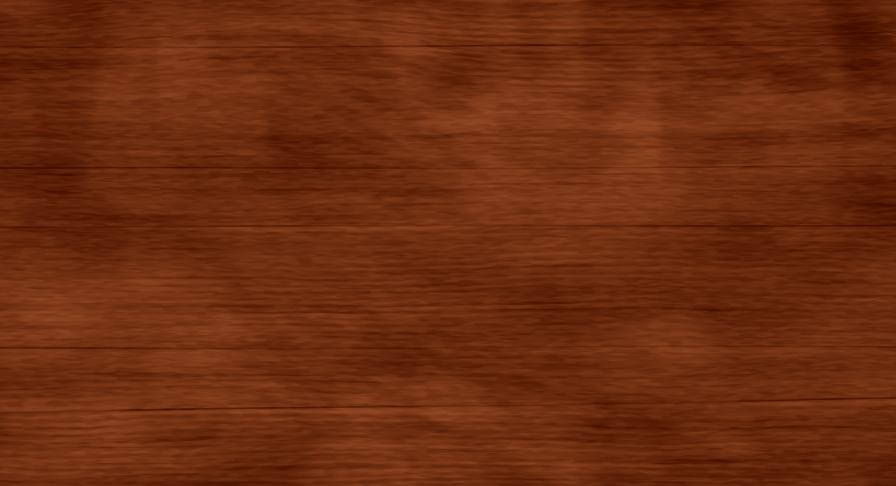
A Shadertoy shader for this texture:

```glsl
vec3 hash3(vec2 cell) {
    vec3 q = vec3(dot(cell, vec2(127.1, 311.7)),
                  dot(cell, vec2(269.5, 183.3)),
                  dot(cell, vec2(419.2, 371.9)));
    return fract(sin(q) * 43758.545);
}

// Smooth cellular noise: random cell values blended by distance, centred on 0
float cells(vec2 p) {
    vec2 base = floor(p);
    float total = 0.0, weights = 0.0;
    for (int j = -1; j <= 1; j++)
    for (int i = -1; i <= 1; i++) {
        vec2 cell = base + vec2(i, j);
        vec3 h = hash3(cell);
        vec2 d = cell + h.xy - p;
        float w = exp(-7.0 * dot(d, d));
        total += w * h.z;
        weights += w;
    }
    return total / weights - 0.5;
}

// Long thin fibres, parallel growth lines and fine dark pores along x
float grain(vec2 p) {
    float tone = 0.36 * cells(p * vec2(0.8, 19.0))
               + 0.26 * cells(p * vec2(1.0, 60.0) + 17.0)
               + 0.36 * cells(p * vec2(1.5, 145.0) + 41.0)
               + 0.50 * cells(p * vec2(42.0, 240.0) + 73.0);
    float lines = sin(p.y * 430.0 + 4.0 * cells(p * vec2(1.0, 14.0)));
    float patches = smoothstep(-0.1, 0.25, cells(p * vec2(1.1, 6.0) + 29.0));
    tone += 0.17 * lines * patches;
    float pores = smoothstep(0.28, 0.42, cells(p * vec2(5.0, 170.0) + 97.0));
    return tone - 0.28 * pores;
}

// Soft stain clouds, upright bands and slanted flame marks
float figure(vec2 p) {
    float clouds = 0.82 * cells(p * vec2(2.6, 5.0) + 5.0)
                 + 0.50 * cells(p * vec2(7.0, 12.0) + 61.0);
    float bands = cells(p * vec2(9.0, 2.2) + 37.0) * smoothstep(0.55, 0.8, p.y);
    vec2 slanted = vec2(p.x * 15.0 + p.y * 9.0, p.y * 46.0 + p.x * 10.0);
    float flames = cells(slanted) * smoothstep(-0.15, 0.25, cells(p * vec2(2.0, 4.0) + 83.0));
    return clouds + 0.65 * bands + 0.42 * flames;
}

// Thin continuous joints with a pale lip, and a slight tone step per plank
float seams(vec2 p) {
    float tone = 0.0;
    for (float i = 0.0; i < 5.0; i++) {
        float height = 0.165 + 0.185 * i - 0.065 * mod(i, 2.0);
        float slope = i < 0.5 ? 0.016 : 0.002;
        float d = p.y - height - slope * (p.x - 0.9)
                - 0.0015 * sin(p.x * 4.0 + i * 2.3);
        float strength = mix(0.45, 1.0, smoothstep(-0.25, 0.2, cells(vec2(p.x * 2.5, i * 5.0 + 0.5))));
        tone -= 0.85 * strength * (1.0 - smoothstep(0.0004, 0.0030, abs(d)));
        tone += 0.22 * strength * exp(-pow((d + 0.008) / 0.005, 2.0));
        tone += 0.18 * (hash3(vec2(i, 9.0)).y - 0.5) * smoothstep(-0.002, 0.002, d);
    }
    return tone;
}

void mainImage(out vec4 fragColor, in vec2 fragCoord) {
    vec2 uv = fragCoord / iResolution.xy;
    vec2 p = fragCoord / iResolution.y;

    // Bend the fibres gently
    vec2 bent = p;
    bent.y += 0.020 * cells(p * vec2(1.5, 4.5) + 11.0)
            + 0.005 * cells(p * vec2(5.0, 12.0) + 53.0)
            + 0.003 * sin(p.x * 5.0 + p.y * 9.0);

    float tone = 0.66 + grain(bent) + figure(p) + seams(p);

    // Darker towards the rim, most of all at the right
    vec2 rim = uv - vec2(0.44, 0.54);
    tone -= 0.95 * dot(rim, rim);

    vec3 darkStain = vec3(0.35, 0.118, 0.02);
    vec3 paleWood = vec3(0.49, 0.22, 0.092);
    vec3 colour = mix(darkStain, paleWood, clamp(tone, -0.6, 1.5));
    fragColor = vec4(max(colour, 0.0), 1.0);
}
```
